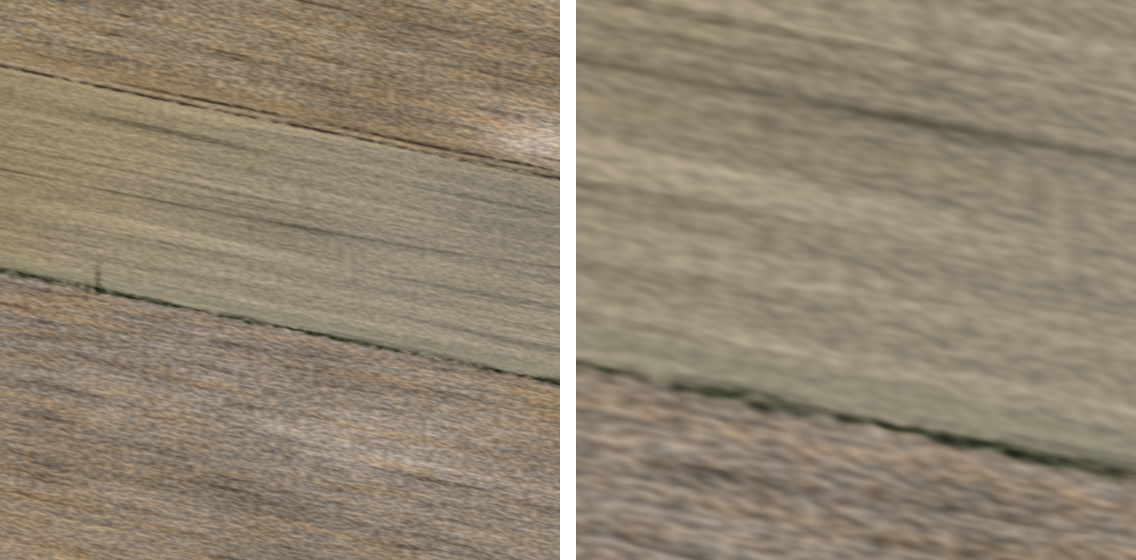
Left: the whole. Right: its middle third, enlarged.
Give the GLSL for this texture, as a Shadertoy shader.

```glsl
// Aerial view of ploughed fields: slanted furrows split by a track and a hedge.
#define SLOPE 0.202        // fall of the furrows across the canvas
#define HEDGE 0.518        // heights of the dividers at the left edge
#define TRACK 0.882
#define TOP_FURROW 1.107
#define MID_FURROW 0.698
#define FURROW_ROWS 110.0  // fine furrows per canvas height
#define GRAIN 0.27         // strength of soil speckle
#define STREAK 0.17        // strength of furrow streaks
#define DARK_ROWS 0.17     // strength of sparse dark furrows

const vec3 LOWER_SOIL = vec3(0.540, 0.490, 0.430);
const vec3 MIDDLE_SOIL = vec3(0.585, 0.530, 0.415);
const vec3 UPPER_SOIL = vec3(0.550, 0.490, 0.400);
const vec3 PALE_SOIL = vec3(0.665, 0.615, 0.565);
const vec3 GREY_SOIL = vec3(0.590, 0.555, 0.490);
const vec3 RUST_SOIL = vec3(0.590, 0.480, 0.340);
const vec3 STRAW = vec3(0.730, 0.650, 0.500);
const vec3 DARK_EARTH = vec3(0.250, 0.215, 0.165);
const vec3 HEDGE_GREEN = vec3(0.215, 0.225, 0.165);
const vec3 VERGE = vec3(0.535, 0.545, 0.455);

vec2 gradientAt(vec2 cell) {
    vec3 q = fract(cell.xyx * vec3(0.1031, 0.1030, 0.0973));
    q += dot(q, q.yzx + 33.33);
    float angle = 6.2832 * fract((q.x + q.y) * q.z);
    return vec2(cos(angle), sin(angle));
}

// Gradient noise, roughly -0.7 to 0.7
float noise(vec2 p) {
    vec2 i = floor(p), f = p - i;
    vec2 u = f * f * f * (f * (f * 6.0 - 15.0) + 10.0);
    vec2 e = vec2(0.0, 1.0);
    float a = dot(gradientAt(i), f);
    float b = dot(gradientAt(i + e.yx), f - e.yx);
    float c = dot(gradientAt(i + e.xy), f - e.xy);
    float d = dot(gradientAt(i + e.yy), f - e.yy);
    return mix(mix(a, b, u.x), mix(c, d, u.x), u.y);
}

// Soft line profile: 1 on the line, falling off over its half width
float ridge(float offset, float halfWidth) {
    float t = offset / halfWidth;
    return exp(-t * t);
}

// Soft round patch in canvas units
float patchAt(vec2 p, vec2 centre, vec2 radius) {
    vec2 d = (p - centre) / radius;
    return exp(-dot(d, d));
}

void mainImage(out vec4 fragColor, in vec2 fragCoord) {
    vec2 uv = fragCoord / iResolution.xy;

    // Furrow space: x along the rows, y across them
    vec2 p = vec2(uv.x, uv.y + SLOPE * uv.x);
    p.y += 0.002 * noise(p * vec2(5.0, 3.0));

    // Three fields
    float aboveHedge = smoothstep(HEDGE - 0.003, HEDGE + 0.003, p.y);
    float aboveTrack = smoothstep(TRACK - 0.003, TRACK + 0.003, p.y);
    float middle = aboveHedge - aboveTrack;
    vec3 color = mix(mix(LOWER_SOIL, MIDDLE_SOIL, aboveHedge), UPPER_SOIL, aboveTrack);

    // Broad changes of soil
    float cloud = noise(p * vec2(3.0, 7.0) + 4.0);
    color = mix(color, GREY_SOIL, 0.85 * middle * smoothstep(0.1, 0.9, uv.x + TRACK - p.y));
    float pale = patchAt(p, vec2(0.70, 0.30), vec2(0.28, 0.09))
               + patchAt(uv, vec2(1.0, 0.75), vec2(0.16, 0.06))
               + 0.5 * patchAt(uv, vec2(0.42, 0.37), vec2(0.25, 0.08));
    color = mix(color, PALE_SOIL, (1.0 - middle) * clamp(pale * (0.6 + cloud), 0.0, 0.8));
    float rust = patchAt(uv, vec2(0.1, 0.46), vec2(0.13, 0.02))
               + patchAt(uv, vec2(1.0, 0.28), vec2(0.07, 0.05))
               + 0.5 * patchAt(uv, vec2(0.0, 0.08), vec2(0.28, 0.14));
    rust += 1.6 * max(noise(p * vec2(5.0, 45.0) + 17.0), 0.0);
    color = mix(color, RUST_SOIL, (1.0 - middle) * clamp(rust * 0.5, 0.0, 0.6));

    // Furrow streaks, longest in the middle field
    float streak = 0.0, scale = 1.0;
    for (int i = 0; i < 4; i++) {
        vec2 stretch = vec2(mix(9.0, 3.0, middle), FURROW_ROWS) * scale;
        streak += 0.7 * noise(p * stretch + float(i) * 19.0);
        scale *= 0.55;
    }
    float rows = smoothstep(0.18, 0.5, noise(p * vec2(mix(6.0, 1.6, middle), 75.0) + 71.0));

    // Speckle drawn out along the rows
    float grain = noise(p * vec2(75.0, 215.0)) + 0.7 * noise(p * vec2(32.0, 150.0) + 50.0);
    float shade = STREAK * streak - DARK_ROWS * rows + 0.08 * cloud;
    color *= 1.0 + shade + GRAIN * mix(1.0, 0.55, middle) * grain;
    color += 0.03 * (1.0 - middle) * noise(p * vec2(50.0, 110.0) + 90.0) * vec3(1.0, 0.0, -1.0);

    // Single dark furrows, fading in and out
    float broken = clamp(0.65 + noise(vec2(p.x * 9.0, 3.5)), 0.0, 1.0);
    float topLine = ridge(p.y - TOP_FURROW + 0.01 * (uv.x - 0.6), 0.003);
    float midLine = ridge(p.y - MID_FURROW - 0.026 * uv.x * uv.x * uv.x, 0.0028);
    color = mix(color, DARK_EARTH, broken * (0.8 * topLine + 0.55 * midLine));
    color = mix(color, STRAW, 0.35 * broken * ridge(p.y - MID_FURROW + 0.022, 0.005));

    // Track: straw verges and two broken ruts, the upper one starting further right
    float ragged = noise(p * vec2(60.0, 90.0));
    float gaps = noise(vec2(p.x * 14.0, 5.5)) + 0.8 * ragged;
    float t = p.y - TRACK + 0.0012 * ragged;
    color = mix(color, RUST_SOIL * 1.12, 0.5 * ridge(t - 0.024, 0.012) * (1.0 - 0.7 * uv.x));
    color = mix(color, STRAW, 0.6 * ridge(t + 0.007, 0.0035) * clamp(0.6 + gaps, 0.0, 1.0));
    color = mix(color, STRAW, 0.4 * ridge(t - 0.007, 0.0035) * clamp(0.6 - gaps, 0.0, 1.0));
    color = mix(color, DARK_EARTH, ridge(t, 0.003) * clamp(0.7 + gaps, 0.1, 1.0));
    float upperRut = ridge(t - 0.013, 0.0028) * smoothstep(0.1, 0.4, uv.x);
    color = mix(color, DARK_EARTH, upperRut * clamp(0.65 - 1.2 * gaps, 0.1, 1.0));

    // Hedge: pale green verge, thin core of uneven strength and one shrub
    float g = p.y - HEDGE + 0.003 * ragged;
    float thickness = 0.0052 + 0.005 * noise(vec2(p.x * 11.0, 8.5));
    color = mix(color, VERGE, 0.45 * ridge(g - 0.014, 0.011) * clamp(0.8 + ragged, 0.0, 1.0));
    color = mix(color, PALE_SOIL, 0.4 * ridge(g + 0.012, 0.005) * broken);
    float shrub = 0.45 * patchAt(uv, vec2(0.175, 0.502), vec2(0.006, 0.02));
    float foliage = ridge(g, thickness) * clamp(0.85 + 0.9 * gaps, 0.25, 1.0);
    color = mix(color, HEDGE_GREEN * (1.0 + 0.7 * grain), clamp(foliage + shrub, 0.0, 1.0));

    fragColor = vec4(clamp(color, 0.0, 1.0), 1.0);
}
```
